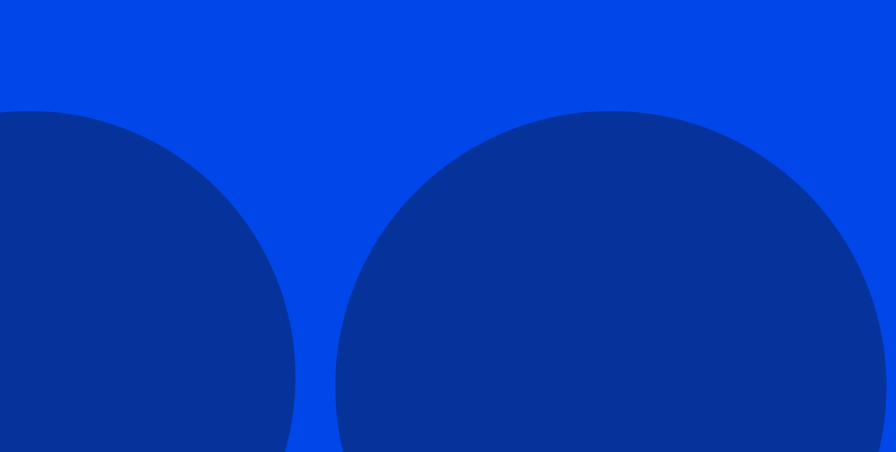
Write a Shadertoy shader that draws this background.

```glsl
// Two large navy discs rise from the lower edge of a flat, bright blue field.
// Each disc is a signed distance; their union is blended over the field
// with an edge one pixel wide. Lengths are in units of the canvas height.

#define FIELD_BLUE vec3(0.000, 0.275, 0.914)
#define DISC_NAVY vec3(0.024, 0.200, 0.608)
#define LEFT_CENTER vec2(0.0646, 0.1654)
#define LEFT_RADIUS 0.5891
#define RIGHT_CENTER vec2(1.3514, 0.1447)
#define RIGHT_RADIUS 0.6098

// Signed distance to a disc: negative inside
float discDistance(vec2 point, vec2 center, float radius) {
    return length(point - center) - radius;
}

void mainImage(out vec4 fragColor, in vec2 fragCoord) {
    vec2 point = fragCoord / iResolution.y;
    float pixel = 1.0 / iResolution.y;

    // Union of both discs
    float leftDisc = discDistance(point, LEFT_CENTER, LEFT_RADIUS);
    float rightDisc = discDistance(point, RIGHT_CENTER, RIGHT_RADIUS);
    float discs = min(leftDisc, rightDisc);

    // Smooth coverage across the edge
    float coverage = clamp(0.5 - discs / pixel, 0.0, 1.0);
    fragColor = vec4(mix(FIELD_BLUE, DISC_NAVY, coverage), 1.0);
}
```
